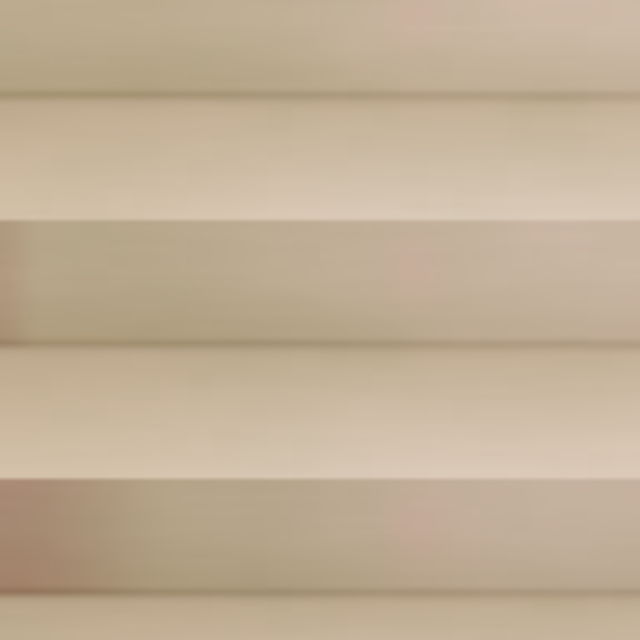
Reproduce this texture procedurally as a WebGL 1 fragment shader.

```glsl
precision highp float;
// Soft beige pleats: two and a half horizontal folds stacked down the canvas.
// Each fold is a flat shaded band, a blurred crease, then a ramp to a bright
// lip; warm light from the right and faint blocky mottling vary the folds.

uniform vec2 u_resolution;

float hash(vec2 p) {
  vec3 q = fract(vec3(p.xyx) * 0.1031);
  q += dot(q, q.yzx + 33.33);
  return fract((q.x + q.y) * q.z);
}

float noise(vec2 p) {
  vec2 i = floor(p);
  vec2 f = smoothstep(0.0, 1.0, fract(p));
  return mix(mix(hash(i), hash(i + vec2(1.0, 0.0)), f.x),
             mix(hash(i + vec2(0.0, 1.0)), hash(i + vec2(1.0, 1.0)), f.x), f.y);
}

// Flat upper band: browner at the left, pinker at the right, darker lower down
vec3 flatBand(vec2 uv, float row) {
  vec3 tan_ = mix(vec3(0.715, 0.650, 0.540), vec3(0.785, 0.710, 0.635),
                  smoothstep(0.1, 0.95, uv.x));
  tan_ -= 0.018 * row;
  float stain = clamp(0.45 + 0.5 * row, 0.0, 1.0);
  float reach = 0.07 + 0.22 * max(row, 0.0);
  return mix(tan_, vec3(0.655, 0.535, 0.450),
             stain * (1.0 - smoothstep(0.0, reach, uv.x)));
}

// Lower band: ramps from the crease up to the bright lip
vec3 litBand(float x, float rise, float row) {
  vec3 start = mix(vec3(0.720, 0.645, 0.530), vec3(0.750, 0.675, 0.570), x);
  vec3 lip = mix(vec3(0.825, 0.755, 0.660), vec3(0.855, 0.790, 0.720),
                 smoothstep(0.0, 0.7, x));
  return mix(start - 0.010 * row, lip, pow(rise, 0.85));
}

void main() {
  vec2 uv = gl_FragCoord.xy / u_resolution;
  float down = 1.0 - uv.y;

  // Fold number and position within it, measured from the lip above
  float fold = (down - 0.341) / 0.404;
  float row = floor(fold);
  float t = fract(fold);
  float gap = t - (0.485 - 0.038 * row);

  // Flat band, dimming toward the crease
  vec3 shade = flatBand(uv, row);
  shade -= vec3(0.035, 0.035, 0.050) * smoothstep(-0.30, 0.0, gap);

  // Ramp below the crease, with a soft join
  float rise = clamp(gap / (0.515 + 0.038 * row), 0.0, 1.0);
  vec3 color = mix(shade, litBand(uv.x, rise, row), smoothstep(-0.01, 0.03, gap));

  // Blurred dark crease, longer on its lower side
  float spread = gap < 0.0 ? 0.018 : 0.030;
  float crease = exp(-gap * gap / (spread * spread));
  color -= vec3(0.058, 0.060, 0.062) * crease;

  // Bright lip falling off quickly into the next flat band
  color = mix(litBand(uv.x, 1.0, row), color, smoothstep(-0.004, 0.020, t));

  // Broad blotches, coarse square patches and fine horizontal streaks
  float blotch = noise(uv * vec2(7.0, 11.0) + 3.0) - 0.5;
  float patches = hash(floor(uv * 24.0) + 17.0) - 0.5;
  float streak = noise(uv * vec2(9.0, 90.0) + 41.0) - 0.5;
  color += vec3(0.020, 0.008, 0.016) * blotch;
  color += vec3(0.006, 0.003, 0.005) * patches + 0.008 * streak;

  // Faint rosy patch in the flat bands right of centre
  vec2 rosy = (vec2(uv.x, t) - vec2(0.65, 0.20)) / vec2(0.05, 0.14);
  color += vec3(0.018, -0.008, 0.006) * exp(-dot(rosy, rosy));

  gl_FragColor = vec4(color, 1.0);
}
```
